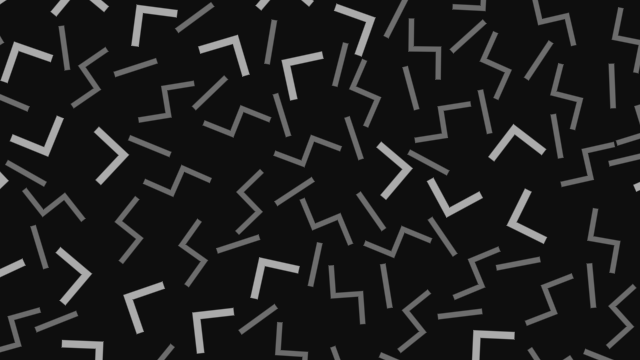
A WebGL 1 fragment shader for this pattern:

```glsl
precision highp float;

uniform vec2 u_resolution;

const float SPACING = 0.212;      // distance between neighbouring motifs
const float JITTER = 0.03;        // total wander of a motif centre
const float CHEVRON_SHARE = 0.57;
const float BAR_REACH = 0.062;    // half length of a bar
const float BAR_HALF_WIDTH = 0.0078;
const float BAR_CLEARANCE = 0.025;
const float TAU = 6.2831853;

const vec3 BACKGROUND = vec3(0.053);
const vec3 CHEVRON_COLOR = vec3(0.67);
const vec3 ZIGZAG_COLOR = vec3(0.425);
const vec3 BAR_COLOR = vec3(0.43);

float hash(vec2 id, float seed) {
  return fract(sin(dot(id, vec2(127.1, 311.7)) + seed * 74.7) * 4375.85);
}

vec2 rotate(vec2 p, float angle) {
  float c = cos(angle), s = sin(angle);
  return vec2(c * p.x - s * p.y, s * p.x + c * p.y);
}

float box(vec2 p, vec2 halfSize) {
  vec2 d = abs(p) - halfSize;
  return length(max(d, 0.0)) + min(max(d.x, d.y), 0.0);
}

// Two equal arms at a right angle, folded along the diagonal
float chevron(vec2 p) {
  vec2 q = p.x < p.y ? p.yx : p;
  return box(q - vec2(0.0111, -0.036), vec2(0.0575, 0.0104));
}

// Three strokes with half-turn symmetry
float zigzag(vec2 p) {
  vec2 q = p.y < 0.0 ? -p : p;
  float arm = box(q - vec2(0.0385, 0.038), vec2(0.046, 0.0075));
  float stem = box(q, vec2(0.0075, 0.0455));
  return min(arm, stem);
}

// Triangular lattice in skewed cell coordinates
vec2 latticePoint(vec2 id) {
  return SPACING * vec2(id.x + 0.5 * id.y, 0.866 * id.y);
}

vec2 latticeCell(vec2 p) {
  float row = p.y / (0.866 * SPACING);
  return floor(vec2(p.x / SPACING - 0.5 * row, row));
}

vec2 motifCenter(vec2 id) {
  vec2 wander = vec2(hash(id, 1.0), hash(id, 2.0)) - 0.5;
  return latticePoint(id) + JITTER * wander;
}

bool isChevron(vec2 id) {
  return hash(id, 3.0) < CHEVRON_SHARE;
}

float motif(vec2 p, vec2 id) {
  vec2 q = rotate(p - motifCenter(id), TAU * hash(id, 4.0));
  return isChevron(id) ? chevron(q) : zigzag(q);
}

// Distance to the three motifs around a gap
float gapDistance(vec2 p, vec2 id) {
  float d = min(motif(p, id), motif(p, id + vec2(1.0, 0.0)));
  return min(d, motif(p, id + vec2(0.0, 1.0)));
}

// A bar turns to the freest of six directions, or is left out
float bar(vec2 p, vec2 id) {
  vec2 center = (motifCenter(id) + motifCenter(id + vec2(1.0, 0.0))
               + motifCenter(id + vec2(0.0, 1.0))) / 3.0;
  if (distance(p, center) > BAR_REACH + 0.02) return 1.0;

  float bestAngle = 0.0;
  float bestClearance = -1.0;
  for (int k = 0; k < 6; k++) {
    float angle = TAU * (hash(id, 5.0) + float(k) / 12.0);
    vec2 reach = BAR_REACH * vec2(cos(angle), sin(angle));
    float clearance = 1.0;
    for (int s = -2; s <= 2; s++) {
      clearance = min(clearance, gapDistance(center + reach * float(s) * 0.5, id));
    }
    if (clearance > bestClearance) {
      bestClearance = clearance;
      bestAngle = angle;
    }
  }
  if (bestClearance < BAR_CLEARANCE) return 1.0;
  return box(rotate(p - center, -bestAngle), vec2(BAR_REACH, BAR_HALF_WIDTH));
}

float coverage(float d, float softness) {
  return 1.0 - smoothstep(-softness, softness, d);
}

void main() {
  vec2 p = rotate(gl_FragCoord.xy / u_resolution.y, 0.31) + vec2(3.7, 2.3);
  float softness = 0.9 / u_resolution.y;
  vec2 cell = latticeCell(p);
  vec3 color = BACKGROUND;

  for (int j = -1; j <= 1; j++) {
    for (int i = -1; i <= 1; i++) {
      vec2 id = cell + vec2(float(i), float(j));
      vec3 tint = isChevron(id) ? CHEVRON_COLOR : ZIGZAG_COLOR;
      color = mix(color, tint, coverage(motif(p, id), softness));
      color = mix(color, BAR_COLOR, coverage(bar(p, id), softness));
    }
  }
  gl_FragColor = vec4(color, 1.0);
}
```
